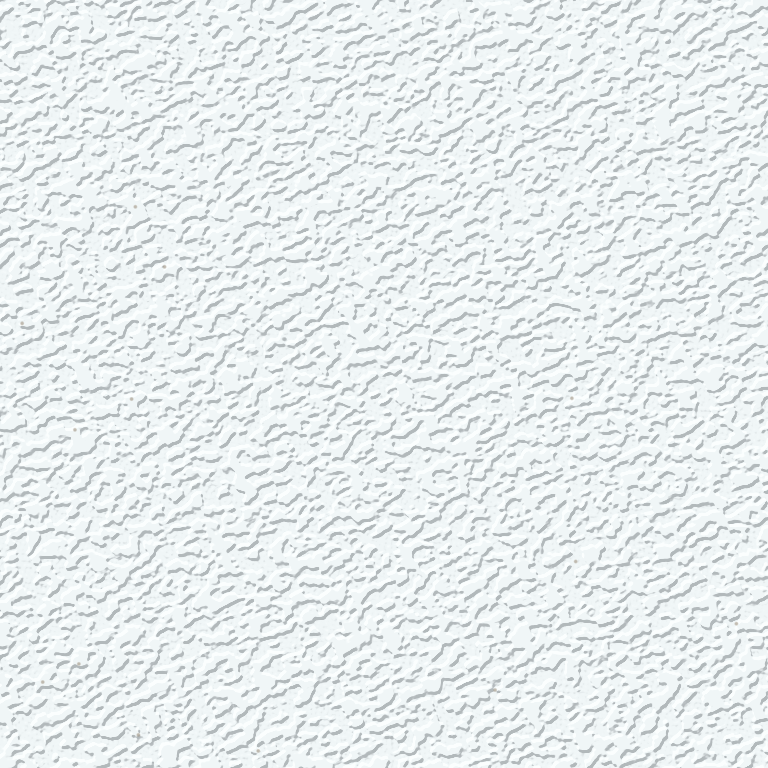
Give the GLSL for this texture, as a three.js fragment shader.

```glsl
// White stucco wall: ragged flat plateaus stretched along a rising diagonal.
// Thresholded gradient noise gives the relief; comparing its height with a
// point nearer the light gives thin grey shadows and pale lit rims.

varying vec2 vUv;

const vec3 WALL = vec3(0.942, 0.966, 0.970);
const vec3 SHADOW = vec3(0.700, 0.724, 0.735);
const vec3 RIM = vec3(0.985, 0.998, 0.998);
const vec3 SPECK = vec3(0.62, 0.57, 0.50);

const vec2 TO_LIGHT = vec2(-0.50, 0.866);
const float SHADOW_LENGTH = 0.0045;
const float SLANT = 0.44;
const vec2 PLATEAU_FREQ = vec2(46.0, 76.0);
const float GRIT_FREQ = 210.0;
const float SPECK_CELLS = 13.0;

vec2 hash2(vec2 cell) {
  vec3 h = fract(cell.xyx * vec3(0.1031, 0.1030, 0.0973));
  h += dot(h, h.yzx + 33.33);
  return fract((h.xx + h.yz) * h.zy);
}

float cornerSlope(vec2 cell, vec2 offset) {
  float angle = 6.2832 * hash2(cell).x;
  return dot(vec2(cos(angle), sin(angle)), offset);
}

// Gradient noise, roughly -0.7 to 0.7.
float gradientNoise(vec2 p) {
  vec2 cell = floor(p);
  vec2 f = fract(p);
  vec2 u = f * f * f * (f * (f * 6.0 - 15.0) + 10.0);
  vec2 e = vec2(1.0, 0.0);
  float low = mix(cornerSlope(cell, f), cornerSlope(cell + e.xy, f - e.xy), u.x);
  float high = mix(cornerSlope(cell + e.yx, f - e.yx),
                   cornerSlope(cell + e.xx, f - e.xx), u.x);
  return mix(low, high, u.y);
}

vec2 rotate(vec2 p, float angle) {
  float c = cos(angle);
  float s = sin(angle);
  return vec2(c * p.x + s * p.y, c * p.y - s * p.x);
}

// Flat-topped plateaus with gritty floors between them.
float relief(vec2 p) {
  vec2 q = rotate(p, SLANT) * PLATEAU_FREQ + 100.0;
  float n = gradientNoise(q)
          + 0.50 * gradientNoise(q * 2.1 + 7.3)
          + 0.35 * gradientNoise(q * 0.3 + 31.7);
  float plateau = smoothstep(-0.10, 0.14, n);
  float grit = gradientNoise(p * GRIT_FREQ + 50.0);
  return plateau + 0.40 * grit * (1.0 - 0.75 * plateau);
}

// Rare tiny specks, at most one per grid cell.
float specks(vec2 p) {
  vec2 cell = floor(p * SPECK_CELLS);
  vec2 center = 0.2 + 0.6 * hash2(cell + 17.0);
  float d = length(fract(p * SPECK_CELLS) - center) / SPECK_CELLS;
  float present = step(0.93, hash2(cell + 71.0).y);
  return present * (1.0 - smoothstep(0.001, 0.0035, d));
}

void main() {
  float drop = relief(vUv + TO_LIGHT * SHADOW_LENGTH) - relief(vUv);
  float shade = smoothstep(0.03, 0.85, drop);
  float lit = smoothstep(0.05, 0.70, -drop);

  vec3 color = mix(WALL, RIM, lit);
  color = mix(color, SHADOW, shade);
  color = mix(color, SPECK, 0.6 * specks(vUv));
  gl_FragColor = vec4(color, 1.0);
}
```
